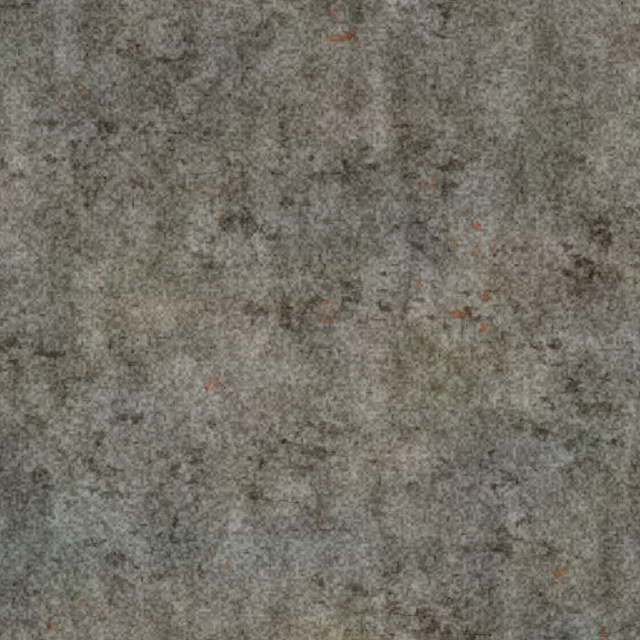
Reproduce this texture procedurally as a WebGL 2 fragment shader.

```glsl
#version 300 es
precision highp float;
// Weathered grey concrete: sandy grain, soft mottling, faint streaks, dark scuffs and hairline cracks.

uniform vec2 u_resolution;
out vec4 fragColor;

const vec3 DARK_STONE = vec3(0.34, 0.32, 0.28);
const vec3 PALE_STONE = vec3(0.55, 0.54, 0.51);
const vec3 RUST = vec3(0.50, 0.28, 0.17);
const vec3 WARM_SHIFT = vec3(0.060, 0.000, -0.055);
const vec3 OLIVE_SHIFT = vec3(-0.01, 0.018, -0.025);

const float BASE_TONE = 0.57;      // 0 = dark stone, 1 = pale stone
const float BLOTCH_GAIN = 0.65;
const float MOTTLE_GAIN = 0.95;
const float STREAK_GAIN = 0.65;
const float GRAIN_GAIN = 1.0;
const float SCUFF_DEPTH = 0.65;
const float CRACK_DEPTH = 0.5;
const float PIT_DEPTH = 0.5;
const float CRACK_WIDTH = 0.022;

// Integer hash of a lattice cell, 0 to 1
float hash(vec2 cell) {
    uvec2 q = uvec2(ivec2(cell)) * uvec2(1597334673u, 3812015801u);
    uint h = (q.x ^ q.y) * 1597334673u;
    h = (h ^ (h >> 15u)) * 2246822519u;
    h ^= h >> 13u;
    return float(h >> 8u) / 16777216.0;
}

float valueNoise(vec2 p) {
    vec2 cell = floor(p);
    vec2 f = fract(p);
    f = f * f * (3.0 - 2.0 * f);
    float low = mix(hash(cell), hash(cell + vec2(1, 0)), f.x);
    float high = mix(hash(cell + vec2(0, 1)), hash(cell + vec2(1, 1)), f.x);
    return mix(low, high, f.y);
}

// Layered noise centred on 0.5
float fbm(vec2 p) {
    float sum = 0.0;
    float weight = 0.5;
    for (int i = 0; i < 5; i++) {
        sum += weight * valueNoise(p);
        p = p * 2.03 + vec2(17.3, 41.7);
        weight *= 0.5;
    }
    return sum / 0.96875;
}

// Broken thin lines along a noise contour, longer on the axis of smaller scale
float cracks(vec2 p, vec2 scale, float seed) {
    float contour = abs(fbm(p * scale + seed) - 0.5);
    float line = 1.0 - smoothstep(0.0, CRACK_WIDTH, contour);
    float presence = smoothstep(0.56, 0.70, fbm(p * vec2(6.0, 9.0) + seed * 2.0));
    float breaks = smoothstep(0.3, 0.6, valueNoise(p * 75.0 + seed));
    return line * presence * breaks;
}

void main() {
    vec2 p = gl_FragCoord.xy / min(u_resolution.x, u_resolution.y);

    // Broad stains, mid-size mottling and vertical streaks
    float blotch = fbm(p * vec2(7.0, 6.0) + 3.7) - 0.5;
    float mottle = fbm(p * vec2(27.0, 21.0) + 61.2) - 0.5;
    float streak = fbm(p * vec2(26.0, 3.5) + 127.4) - 0.5;

    // Fine sandy grain
    float grain = 0.8 * valueNoise(p * 256.0 + 9.1)
                + 0.5 * valueNoise(p * 165.0 + 83.5) - 0.65;

    float tone = BASE_TONE + BLOTCH_GAIN * blotch + MOTTLE_GAIN * mottle
               + STREAK_GAIN * streak + GRAIN_GAIN * grain;

    // Dark scuffs gathered in worn patches
    float worn = 0.2 + 0.8 * smoothstep(0.46, 0.68, fbm(p * vec2(7.0, 9.0) + 201.3));
    float scuff = smoothstep(0.54, 0.74, fbm(p * vec2(52.0, 72.0) + 33.8));
    tone -= SCUFF_DEPTH * worn * scuff;

    // Mostly level cracks with a few short upright ones
    float levelCrack = cracks(p, vec2(4.0, 15.0), 310.6);
    float uprightCrack = cracks(p, vec2(20.0, 7.0), 451.2);
    tone -= CRACK_DEPTH * max(levelCrack, 0.5 * uprightCrack);

    // Small pits
    tone -= PIT_DEPTH * smoothstep(0.84, 0.98, valueNoise(p * 140.0 + 71.9));

    vec3 color = mix(DARK_STONE, PALE_STONE, clamp(tone, -0.9, 1.6));

    // Warm level bands and olive stains
    color += WARM_SHIFT * (fbm(p * vec2(3.5, 7.0) + 532.1) - 0.5);
    color += OLIVE_SHIFT * (fbm(p * vec2(11.0, 9.0) + 617.8) - 0.5);

    // Very rare rust flecks
    float rustArea = smoothstep(0.74, 0.82, fbm(p * vec2(5.0, 9.0) + 713.4));
    float rustFleck = smoothstep(0.56, 0.70, fbm(p * vec2(60.0, 75.0) + 809.5));
    color = mix(color, RUST * (0.7 + 0.5 * tone), 0.65 * rustArea * rustFleck);

    fragColor = vec4(clamp(color, 0.0, 1.0), 1.0);
}
```
